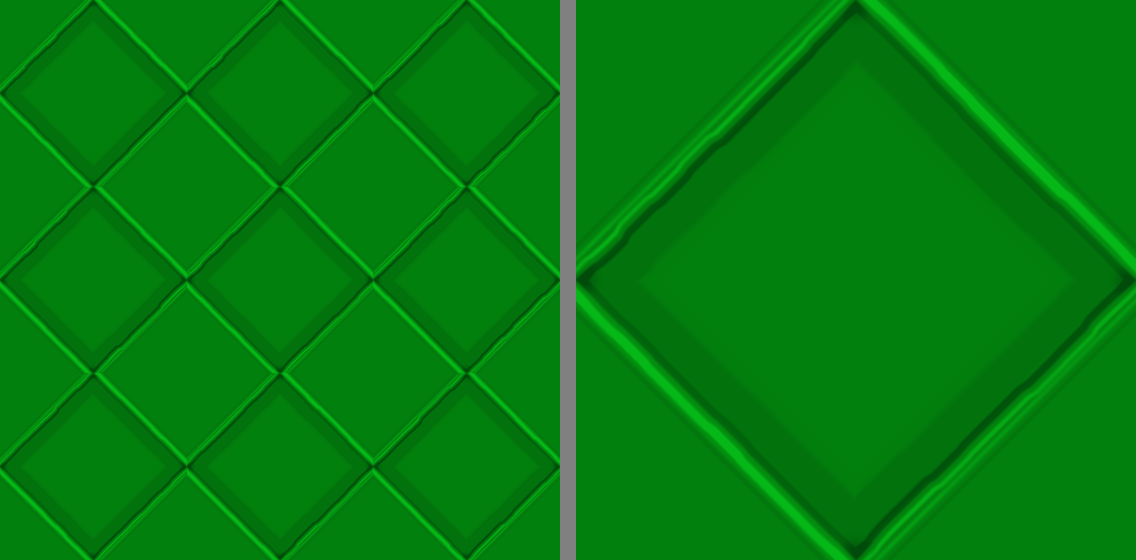
Left: the whole. Right: its middle third, enlarged.
Give the GLSL for this pattern, as a Shadertoy shader.

```glsl
// A 3 by 3 grid of embossed green diamonds. Each edge is a stack of light and
// dark strokes laid at signed distances from a folded diamond; a hashed noise
// along the edge nudges the strokes and varies their strength.

const float REPEATS = 3.0;
const vec3 BASE = vec3(0.008, 0.503, 0.05);
const vec3 LIGHT = vec3(0.02, 0.72, 0.09);
const vec3 SHADOW = vec3(0.0, 0.29, 0.04);

// Distances are in cell widths: positive outside the diamond
const float STROKE_OFFSET = 0.018;
const float BOLD_WIDTH = 0.008;
const float FINE_WIDTH = 0.004;
const float BEVEL_CENTRE = -0.046;
const float BEVEL_WIDTH = 0.032;
const float BEVEL_DEPTH = 0.27;
const float WEAR_STEPS = 9.0;
const float WEAR_SHIFT = 0.004;

float hash(uint n) {
    n = (n ^ (n >> 16)) * 0x7feb352du;
    n = (n ^ (n >> 15)) * 0x846ca68bu;
    return float((n ^ (n >> 16)) & 0xffffu) / 65535.0;
}

// Stepped noise along one edge, from -1 to 1
float wearNoise(float along, uint edge) {
    float u = (along + 0.5) * WEAR_STEPS;
    uint i = uint(max(floor(u), 0.0)) + edge * 32u;
    return mix(hash(i), hash(i + 1u), smoothstep(0.35, 0.65, fract(u))) * 2.0 - 1.0;
}

// Soft stroke of half width w, centred on c
float band(float d, float c, float w, float soft) {
    return 1.0 - smoothstep(w - soft, w + soft, abs(d - c));
}

void mainImage(out vec4 fragColor, in vec2 fragCoord) {
    vec2 grid = fragCoord / iResolution.xy * REPEATS;
    float soft = max(0.004, 0.7 * REPEATS / min(iResolution.x, iResolution.y));

    // Fold the cell onto one diamond edge
    vec2 cell = mod(floor(grid), REPEATS);
    vec2 p = fract(grid) - 0.5;
    vec2 q = abs(p);
    float d = (q.x + q.y - 0.5) * 0.70711;
    float along = q.x - q.y;
    float bold = step(0.0, p.x * p.y);

    // Wear fades out at the corners so that neighbours join
    uint quadrant = (p.x > 0.0 ? 1u : 0u) + (p.y > 0.0 ? 2u : 0u);
    uint edge = uint(cell.x + cell.y * REPEATS) * 4u + quadrant;
    float fade = 1.0 - smoothstep(0.38, 0.48, abs(along));
    float wear = wearNoise(along, edge) * fade;
    float e = d + wear * WEAR_SHIFT * mix(1.0, 0.6, bold);

    // Highlights: one thick stroke, or a thin pair
    float thick = band(e, STROKE_OFFSET, BOLD_WIDTH, soft)
                + 0.3 * band(d, STROKE_OFFSET, 2.0 * BOLD_WIDTH, soft);
    float thin = 0.85 * band(e, STROKE_OFFSET - 0.005, FINE_WIDTH, soft)
               + 0.5 * band(d, STROKE_OFFSET + 0.008, FINE_WIDTH, soft);
    float tone = mix(thin, thick, bold) * (0.9 + 0.15 * wear);

    // Grooves on both sides of the highlight
    tone -= mix(0.8, 0.5, bold) * band(e, -0.008, 0.007, soft);
    tone -= 0.22 * band(d, 0.042, 0.003, soft);

    // Wide inner bevel with a faint second step
    tone -= BEVEL_DEPTH * band(d + 0.5 * WEAR_SHIFT * wear, BEVEL_CENTRE, BEVEL_WIDTH, 0.008);
    tone -= 0.05 * band(d, -0.088, 0.012, soft);

    // Dark knot where four edges meet
    vec2 corner = vec2(max(q.x, q.y) - 0.5, min(q.x, q.y));
    float inside = 1.0 - smoothstep(-soft, 2.0 * soft, d);
    tone -= 0.6 * inside * (1.0 - smoothstep(0.005, 0.05, length(corner)));

    tone = clamp(tone, -1.0, 1.0);
    vec3 color = mix(BASE, tone > 0.0 ? LIGHT : SHADOW, abs(tone));
    fragColor = vec4(color, 1.0);
}
```
